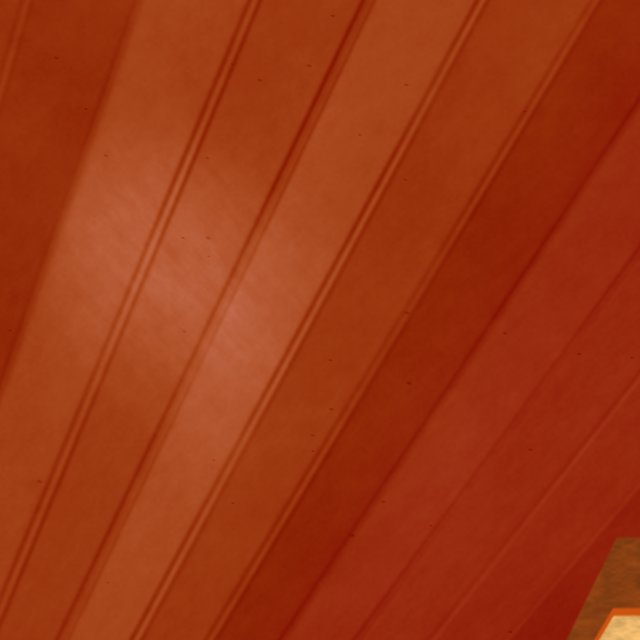
This texture is drawn by a WebGL 2 fragment shader. Its source:

```glsl
#version 300 es
precision highp float;

uniform vec2 u_resolution;
out vec4 outColor;

const vec3 DEEP_RED = vec3(0.53, 0.11, 0.01);
const vec3 TONE_RANGE = vec3(0.19, 0.25, 0.21);
const vec3 FRAME_BROWN = vec3(0.52, 0.24, 0.07);
const vec3 LAMP_ORANGE = vec3(0.80, 0.32, 0.06);
const vec3 LAMP_CREAM = vec3(0.93, 0.72, 0.42);

// Base tone of each board, from left to right
const float BOARD_TONE[11] = float[11](
  0.34, 0.27, 0.56, 0.46, 0.65, 0.42, 0.16, 0.35, 0.29, 0.26, 0.10);

// Tone of groove, ridge and lip for each seam, from left to right
const vec3 SEAM_TONE[10] = vec3[10](
  vec3(-0.15, 0.12, -0.10), vec3(-0.16, -0.08, 0.0),
  vec3(-0.45, 0.12, -0.40), vec3(-0.45, -0.16, -0.30),
  vec3(-0.42, 0.20, -0.18), vec3(-0.24, 0.16, -0.14),
  vec3(-0.20, -0.06, 0.0), vec3(-0.22, -0.06, 0.03),
  vec3(-0.10, 0.12, 0.0), vec3(-0.05, 0.12, 0.0));

float hash(vec2 p) {
  return fract(sin(dot(p, vec2(127.1, 311.7))) * 43758.5453);
}

float noise(vec2 p) {
  vec2 i = floor(p);
  vec2 f = fract(p);
  f = f * f * (3.0 - 2.0 * f);
  return mix(mix(hash(i), hash(i + vec2(1, 0)), f.x),
             mix(hash(i + vec2(0, 1)), hash(i + vec2(1, 1)), f.x), f.y);
}

float fbm(vec2 p) {
  float sum = 0.0;
  float amp = 0.5;
  for (int i = 0; i < 4; i++) {
    sum += amp * noise(p);
    p = p * 2.03 + 17.3;
    amp *= 0.5;
  }
  return sum;
}

float bell(float x, float center, float width) {
  float t = (x - center) / width;
  return exp(-t * t);
}

float boardTone(float id) {
  return BOARD_TONE[int(clamp(id + 3.0, 0.0, 10.0))];
}

// Groove, ridge and lip side by side, unevenly worn
float seamTone(float d, float seam, float wear) {
  vec3 tones = SEAM_TONE[int(clamp(seam + 2.0, 0.0, 9.0))];
  vec3 profile = vec3(bell(d, -0.007, 0.005), bell(d, 0.002, 0.0045), bell(d, 0.010, 0.0045));
  return dot(tones, profile) * mix(0.6, 1.2, wear);
}

// Satin reflection lying across the middle boards
float glossTone(vec2 p, float n) {
  vec2 q = p - vec2(0.28, 0.57);
  float along = dot(q, vec2(0.66, -0.75));
  float across = dot(q, vec2(0.75, 0.66));
  float spot = bell(along, 0.0, 0.24) * bell(across, 0.0, 0.17);
  float streaks = mix(0.7, 1.25, fbm(vec2(along * 22.0, across * 75.0)));
  float boards = smoothstep(-1.15, -0.85, n) * (1.0 - 0.7 * smoothstep(1.9, 2.1, n));
  return 0.54 * spot * streaks * boards;
}

// Sparse dark nicks
float specks(vec2 p, float cells) {
  vec2 id = floor(p * cells);
  vec2 center = 0.25 + 0.5 * vec2(hash(id + 3.1), hash(id + 8.6));
  vec2 d = fract(p * cells) - center;
  d = vec2(d.x + 0.5 * d.y, d.y * 1.6);
  float size = mix(0.08, 0.16, hash(id + 5.2));
  return step(0.94, hash(id)) * (1.0 - smoothstep(size * 0.2, size, length(d)));
}

// Slanted corner panel below a given height
float corner(vec2 p, float foot, float slope, float top) {
  float soft = 0.003;
  return smoothstep(-soft, soft, p.x - foot - slope * p.y)
       * smoothstep(-soft, soft, top - p.y);
}

void main() {
  vec2 p = gl_FragCoord.xy / u_resolution;

  // Boards fan out toward the top
  float spacing = mix(0.116, 0.178, p.y);
  float n = (p.x - mix(-0.020, 0.397, p.y)) / spacing;
  float seam = floor(n + 0.5);
  float d = (n - seam) * spacing;

  // Board tone, gloss, seams and wear
  float soft = seam < 0.0 ? 0.016 : 0.010;
  float tone = mix(boardTone(seam - 1.0), boardTone(seam), smoothstep(-soft, soft, d));
  tone += glossTone(p, n);
  tone += seamTone(d, seam, noise(vec2(seam * 9.0, p.y * 7.0)));
  tone += 0.26 * (fbm(p * 6.0) - 0.47);
  tone += 0.13 * (fbm(vec2(n * 9.0, p.y * 45.0)) - 0.47);
  tone += 0.05 * (noise(p * 190.0) - 0.5);
  tone -= 0.28 * specks(p, 26.0);
  tone = clamp(tone, -0.10, 1.25);

  float blueTone = tone * mix(abs(tone), 1.0, 0.3);
  vec3 color = DEEP_RED + TONE_RANGE * vec3(tone, tone, blueTone);
  color += vec3(0.005, -0.025, 0.015) * smoothstep(3.2, 4.6, n);

  // Lamp frame and its lit pane
  float grain = fbm(p * vec2(60.0, 110.0));
  color = mix(color, FRAME_BROWN * mix(0.85, 1.2, grain), corner(p, 0.885, 0.49, 0.160));
  color = mix(color, LAMP_ORANGE, corner(p, 0.928, 0.60, 0.050));
  color = mix(color, LAMP_CREAM * mix(0.8, 1.15, grain), corner(p, 0.936, 0.60, 0.038));

  outColor = vec4(color, 1.0);
}
```
